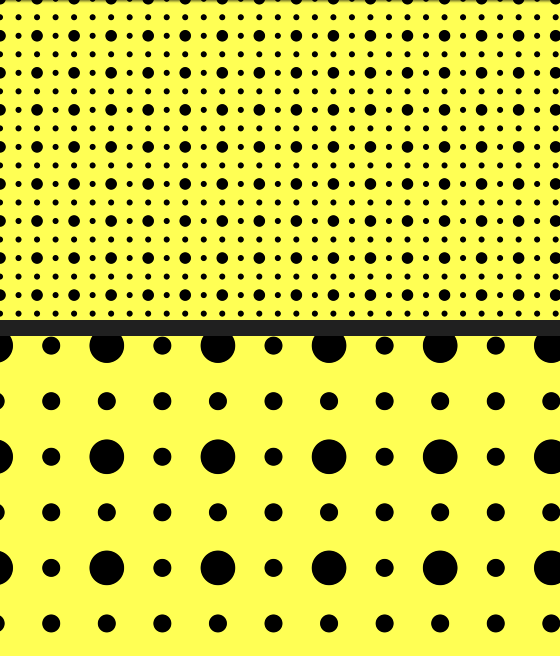
Top, the full canvas; bottom, a detail of the centre.
Write a Shadertoy shader that draws this pattern.

```glsl
const vec3 YELLOW = vec3(1.0, 1.0, 0.33);
const vec3 BLACK = vec3(0.0);
const float PITCH = 0.06615;         // large dot spacing, in canvas widths
const vec2 SHIFT = vec2(0.0, 0.034); // lattice offset, in pitches
const float LARGE_RADIUS = 0.156;    // radii in pitches
const float SMALL_RADIUS = 0.081;
const float SHADOW_DEPTH = 0.0035;   // in canvas widths
const float SHADOW_STRENGTH = 0.45;

// Signed distance to the nearest dot of a square lattice
float dotLattice(vec2 p, float spacing, float radius) {
    vec2 offset = p - spacing * round(p / spacing);
    return length(offset) - radius;
}

// Antialiased coverage of a shape from its distance
float coverage(float dist, float pixel) {
    return 1.0 - smoothstep(-0.6 * pixel, 0.6 * pixel, dist);
}

// Soft darkening that fades away from an edge
float edgeShadow(float depth, float falloff, float strength) {
    float t = depth / falloff;
    return 1.0 - strength * exp(-t * t);
}

void mainImage(out vec4 fragColor, in vec2 fragCoord) {
    // Canvas widths, measured from the top left corner
    vec2 uv = vec2(fragCoord.x, iResolution.y - fragCoord.y) / iResolution.x;
    vec2 p = uv / PITCH + SHIFT;
    float pixel = 1.0 / (iResolution.x * PITCH);

    // Large dots cover every second small dot along both axes
    float large = dotLattice(p, 1.0, LARGE_RADIUS);
    float small = dotLattice(p, 0.5, SMALL_RADIUS);
    float ink = coverage(min(large, small), pixel);

    vec3 color = mix(YELLOW, BLACK, ink);
    color *= edgeShadow(uv.y, SHADOW_DEPTH, SHADOW_STRENGTH);
    fragColor = vec4(color, 1.0);
}
```
